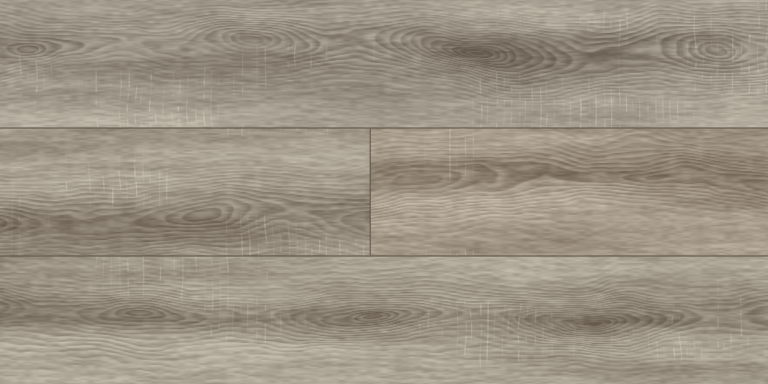
A Shadertoy shader for this texture:

```glsl
// Weathered oak floor: three rows of planks, the middle row split by a butt joint.
// Grain is the contour set of a valley along each plank's heart, dipped at knots,
// then overlaid with fine fibres, faint cross-cut saw marks and dark seams.

#define ROWS 3.0
#define JOINT_X 0.964
#define SEAM_WIDTH 0.0032
#define KNOT_SPACING 0.59
#define RING_DENSITY 21.0
#define RING_CONTRAST 0.46
#define FIBRE_CONTRAST 0.40
#define BAND_CONTRAST 0.62
#define SAW_DENSITY 50.0
#define SAW_STRENGTH 0.36

const vec3 DARK_OAK  = vec3(0.490, 0.450, 0.395);
const vec3 LIGHT_OAK = vec3(0.715, 0.685, 0.625);
const vec3 SEAM_COLOR = vec3(0.36, 0.33, 0.28);

// Per plank: bottom, middle right, top, middle left
const float HEART[4] = float[4](-0.02, 0.08, 0.11, -0.17);
const float TONE[4]  = float[4](0.04, 0.0, 0.06, -0.12);
const float WARMTH[4] = float[4](0.0, 0.010, -0.003, 0.002);
const vec2 KNOT_SIZE[4] = vec2[4](vec2(0.22, 0.17), vec2(0.34, 0.17),
                                  vec2(0.23, 0.24), vec2(0.26, 0.36));

float hash(vec2 p) {
    return fract(sin(dot(p, vec2(127.1, 311.7))) * 43758.5453);
}

float noise(vec2 p) {
    vec2 i = floor(p), f = fract(p);
    f = f * f * (3.0 - 2.0 * f);
    return mix(mix(hash(i), hash(i + vec2(1, 0)), f.x),
               mix(hash(i + vec2(0, 1)), hash(i + vec2(1, 1)), f.x), f.y);
}

// Noise centred on zero
float ripple(vec2 p) { return noise(p) - 0.5; }

// Knots along the heart: x = broad dip, y = tight core
vec2 knots(vec2 q, float row, int plank) {
    float phase = 0.36 + 0.15 * row;
    float cell = floor((q.x - phase) / KNOT_SPACING + 0.5);
    vec2 sum = vec2(0.0);
    for (float i = -1.0; i <= 1.0; i++) {
        float id = cell + i;
        float strength = mix(0.35, 1.0, hash(vec2(id, float(plank) + 4.0)));
        vec2 d = (q - vec2(phase + id * KNOT_SPACING, 0.0)) / KNOT_SIZE[plank];
        float r2 = dot(d, d);
        sum += strength * vec2(exp(-r2), exp(-16.0 * r2));
    }
    return sum;
}

// Short pale scratches across the grain, gathered in small patches
float sawMarks(vec2 p, float seed) {
    float s = p.x * SAW_DENSITY + 0.5 * ripple(vec2(p.x * 9.0, p.y * 14.0));
    float column = floor(s);
    float jitter = hash(vec2(column, seed));
    float line = 1.0 - smoothstep(0.02, 0.17, abs(fract(s) - 0.3 - 0.4 * jitter));
    float patchy = noise(vec2(p.x * 3.2, p.y * 12.0) + seed * 17.3);
    float extent = smoothstep(0.66, 0.84, patchy + 0.22 * (jitter - 0.5));
    float broken = smoothstep(0.2, 0.75, noise(vec2(column * 3.7, p.y * 60.0)));
    return line * extent * broken * (0.4 + 0.6 * hash(vec2(seed, column)));
}

void mainImage(out vec4 fragColor, in vec2 fragCoord) {
    vec2 p = fragCoord / iResolution.y;
    float pixel = 1.0 / iResolution.y;

    // Plank layout
    float row = clamp(floor(p.y * ROWS), 0.0, ROWS - 1.0);
    bool middle = row == 1.0;
    int plank = middle && p.x < JOINT_X ? 3 : int(row);
    float seed = float(plank);
    float v = p.y * ROWS - row - 0.5;

    // Warped coordinates about the heart line
    vec2 offset = vec2(seed * 31.7, seed * 9.1);
    vec2 q = vec2(p.x, v - HEART[plank]);
    q.x += 0.10 * ripple(vec2(p.x * 5.0, v * 5.0) + offset.yx);
    q.y += 0.20 * ripple(vec2(p.x * 2.6, v * 1.6) + offset)
         + 0.09 * ripple(vec2(p.x * 8.0, v * 4.0) + offset);
    vec2 knot = knots(q, row, plank);

    // Growth rings, faded where they become too fine to resolve
    float field = sqrt(q.y * q.y + 0.012) - 0.42 * knot.x - 0.12 * knot.y
                + 0.12 * ripple(vec2(p.x * 4.0, v * 3.5) + offset)
                + 0.030 * ripple(vec2(p.x * 22.0, v * 14.0) + offset);
    float turns = field * RING_DENSITY;
    float turn = fract(turns);
    float ring = smoothstep(0.0, 0.75, turn) * (1.0 - smoothstep(0.75, 1.0, turn));
    float heartwood = exp(-9.0 * q.y * q.y);
    float ringFade = (0.15 + 0.85 * max(heartwood, min(knot.x, 1.0)))
                   * (0.4 + 0.9 * noise(vec2(p.x * 4.0, v * 5.0) + offset))
                   * (1.0 - smoothstep(0.4, 0.9, fwidth(turns)));

    // Fibres and broad bands running along the plank
    float fibre = 0.7 * ripple(vec2(p.x * 18.0, p.y * 125.0) + offset)
                + 0.9 * ripple(vec2(p.x * 55.0, p.y * 230.0) + offset);
    float band = ripple(vec2(p.x * 1.7, v * 5.0) + offset)
               + 0.5 * ripple(vec2(p.x * 3.5, v * 14.0) + offset);

    float tone = 0.64 + TONE[plank] + BAND_CONTRAST * band + FIBRE_CONTRAST * fibre
               - RING_CONTRAST * ringFade * (ring - 0.4)
               - 0.46 * min(knot.x, 1.1) * heartwood - 0.18 * knot.y
               - 0.12 * (heartwood - 0.5)
               + SAW_STRENGTH * sawMarks(p, seed);
    vec3 color = mix(DARK_OAK, LIGHT_OAK, clamp(tone, -0.4, 1.2));
    color += WARMTH[plank] * vec3(1.0, -0.1, -0.9);

    // Seams between rows and at the butt joint
    float seamDist = abs(abs(p.y - 0.5) - 0.5 / ROWS);
    if (middle) seamDist = min(seamDist, abs(p.x - JOINT_X));
    float seam = 1.0 - smoothstep(-0.5 * pixel, 0.5 * pixel, seamDist - 0.5 * SEAM_WIDTH);
    fragColor = vec4(mix(color, SEAM_COLOR, 0.8 * seam), 1.0);
}
```
